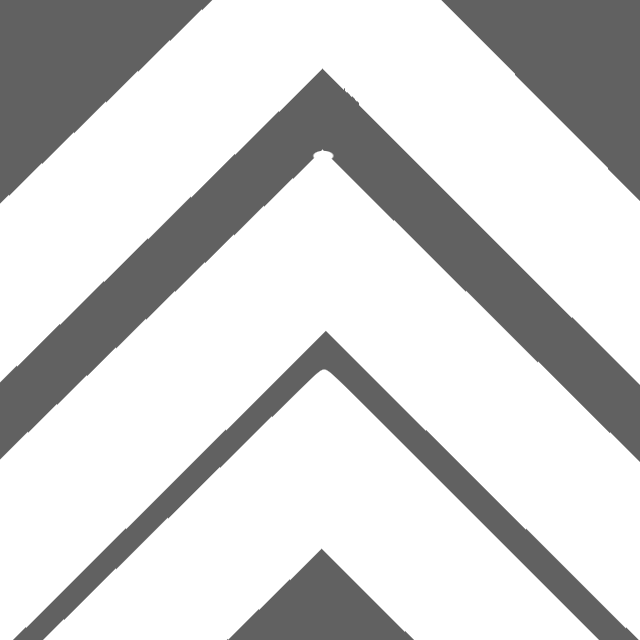
Reproduce this pattern procedurally as a WebGL 1 fragment shader.

```glsl
precision highp float;
// Nested grey chevrons on white, tapering downwards, with slightly stepped edges.

uniform vec2 u_resolution;

const vec3 PAPER = vec3(1.0);
const vec3 INK = vec3(0.38);
const float STEP_HEIGHT = 1.0 / 512.0;

float hash(float n) {
  return fract(sin(n * 127.1) * 43758.5453);
}

// Smooth coverage of a signed distance, positive inside.
float coverage(float dist, float pixel) {
  return clamp(dist / pixel + 0.5, 0.0, 1.0);
}

// Area under a peaked roof. Each arm falls at 45 degrees and is broken by
// small steps; lean holds the mean departure from 45 degrees, left and right.
float underRoof(vec2 p, vec2 apex, vec2 lean, float rounding, float pixel) {
  float dx = p.x - apex.x;
  float armLean = dx < 0.0 ? lean.x : lean.y;
  float steps = floor(abs(dx) * armLean / STEP_HEIGHT);
  float drop = sqrt(dx * dx + rounding * rounding) - STEP_HEIGHT * steps;
  return coverage((apex.y - drop - p.y) * 0.7071, pixel);
}

float ellipse(vec2 p, vec2 center, vec2 radii, float pixel) {
  float dist = (1.0 - length((p - center) / radii)) * min(radii.x, radii.y);
  return coverage(dist, pixel);
}

// Ragged lift of an edge between two positions along x.
float nicks(float x, float start, float end, float height) {
  float inside = step(start, x) * step(x, end);
  return inside * height * hash(floor(x * 256.0));
}

void main() {
  float size = min(u_resolution.x, u_resolution.y);
  vec2 p = gl_FragCoord.xy / u_resolution;
  float pixel = 1.0 / size;

  // Upper corners
  float ink = 1.0 - underRoof(p, vec2(0.5156, 1.1779), vec2(0.039, -0.0135), 0.0, pixel);

  // Wide chevron with a blunt inner tip
  vec2 worn = p - vec2(0.0, nicks(p.x, 0.537, 0.561, 0.004));
  ink += underRoof(worn, vec2(0.5039, 0.8926), vec2(0.0286, 0.005), 0.0, pixel);
  ink -= underRoof(p, vec2(0.5039, 0.7663), vec2(0.0424, 0.0174), 0.0, pixel);
  ink *= 1.0 - ellipse(p, vec2(0.5052, 0.7565), vec2(0.0156, 0.0078), pixel);

  // Narrow chevron with a rounded inner tip
  ink += underRoof(p, vec2(0.5091, 0.4831), vec2(0.0125, 0.0125), 0.0, pixel);
  ink -= underRoof(p, vec2(0.5065, 0.4297), vec2(0.024, 0.0), 0.007, pixel);

  // Lowest peak
  ink += underRoof(p, vec2(0.5026, 0.1426), vec2(0.04, 0.015), 0.0, pixel);

  gl_FragColor = vec4(mix(PAPER, INK, clamp(ink, 0.0, 1.0)), 1.0);
}
```
